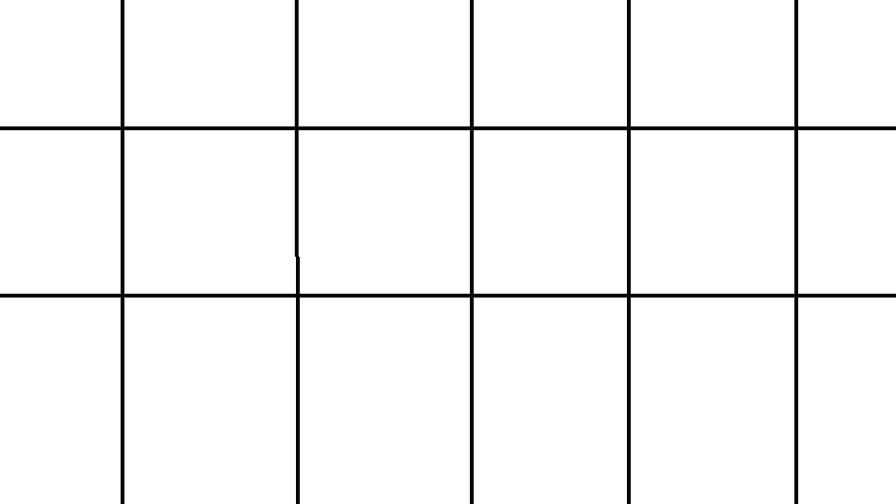
A WebGL 2 fragment shader for this pattern:

```glsl
#version 300 es
precision highp float;
// Draws a hand-ruled grid of thin black lines on white, with uneven columns and one small jog.

uniform vec2 u_resolution;
out vec4 fragColor;

const vec3 PAPER = vec3(1.0);
const vec3 INK = vec3(0.02);

// Lengths are fractions of the canvas height.
const int COLUMNS = 5;
const int ROWS = 2;
const vec2 FIRST_LINE = vec2(0.2431, 0.4134);
const vec2 PITCH = vec2(0.3342, 0.3320);
const float HALF_WIDTH = 0.0038;

// Sideways drift of each vertical line from even spacing.
const float DRIFT[COLUMNS] = float[](0.0, 0.0114, 0.0246, 0.0020, 0.0);

// The second vertical line steps right below this height.
const int JOG_COLUMN = 1;
const float JOG_HEIGHT = 0.4907;
const float JOG_SHIFT = 0.0023;

// Antialiased coverage of a straight line at a given position.
float lineMask(float coord, float position, float halfWidth, float pixel) {
    float edge = abs(coord - position) - halfWidth;
    return clamp(0.5 - edge / pixel, 0.0, 1.0);
}

float columnPosition(int column, float height, float pixel) {
    float x = FIRST_LINE.x + float(column) * PITCH.x + DRIFT[column];
    float below = clamp(0.5 + (JOG_HEIGHT - height) / pixel, 0.0, 1.0);
    return column == JOG_COLUMN ? x + JOG_SHIFT * below : x;
}

float gridMask(vec2 p, float pixel) {
    float mask = 0.0;
    for (int i = 0; i < COLUMNS; i++) {
        float x = columnPosition(i, p.y, pixel);
        mask = max(mask, lineMask(p.x, x, HALF_WIDTH, pixel));
    }
    for (int j = 0; j < ROWS; j++) {
        float y = FIRST_LINE.y + float(j) * PITCH.y;
        mask = max(mask, lineMask(p.y, y, HALF_WIDTH, pixel));
    }
    return mask;
}

void main() {
    float pixel = 1.0 / u_resolution.y;
    vec2 p = gl_FragCoord.xy * pixel;
    fragColor = vec4(mix(PAPER, INK, gridMask(p, pixel)), 1.0);
}
```
